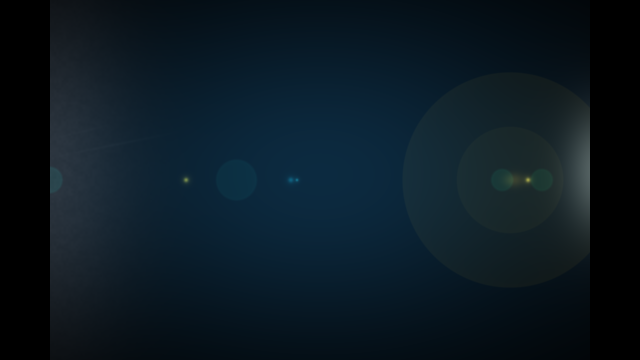
This background is drawn by a WebGL 2 fragment shader. Its source:

```glsl
#version 300 es
precision highp float;
// A dim blue backdrop between black side bars, lit by soft glows at both sides.
// Gaussian falloffs make the light; translucent discs and sparks along one
// horizontal axis make the lens flare. Lengths are in canvas heights.
uniform vec2 u_resolution;
out vec4 fragColor;

const float AXIS = 0.5;

float hash(vec2 cell) {
    vec3 q = fract(cell.xyx * 0.1031);
    q += dot(q, q.yzx + 33.33);
    return fract((q.x + q.y) * q.z);
}

float valueNoise(vec2 p) {
    vec2 i = floor(p), f = fract(p);
    f = f * f * (3.0 - 2.0 * f);
    return mix(mix(hash(i), hash(i + vec2(1, 0)), f.x),
               mix(hash(i + vec2(0, 1)), hash(i + vec2(1, 1)), f.x), f.y);
}

// Elliptical Gaussian light
float glow(vec2 p, vec2 center, vec2 size) {
    vec2 d = (p - center) / size;
    return exp(-dot(d, d));
}

// Flat translucent disc with a slightly brighter rim
float disc(vec2 p, float x, float radius, float blur) {
    float d = length(p - vec2(x, AXIS)) - radius;
    float rim = 0.15 * exp(-abs(d + blur) / (0.08 * radius));
    return smoothstep(blur, -blur, d) * (0.9 + rim);
}

// Small bright point with a faint halo
float spark(vec2 p, float x, float radius) {
    vec2 center = vec2(x, AXIS);
    return glow(p, center, vec2(radius)) + 0.25 * glow(p, center, vec2(2.2 * radius));
}

// Thin slanted scratch of light, fading at both ends
float streak(vec2 p, vec2 center, float slope, float halfLength) {
    vec2 d = p - center;
    float across = (d.y - slope * d.x) / 0.004;
    return exp(-across * across) * smoothstep(halfLength, 0.0, abs(d.x));
}

void main() {
    float pixel = 1.0 / u_resolution.y;
    vec2 p = gl_FragCoord.xy * pixel;
    float middle = 0.5 * u_resolution.x * pixel;
    p.x += 0.8889 - middle;

    // Blue backdrop, darkening toward the corners
    vec3 color = vec3(0.048, 0.165, 0.25) * glow(p, vec2(0.89, 0.515), vec2(0.78, 0.5));

    // Broad grey light at the left, with uneven grain
    float left = glow(p, vec2(0.11, 0.53), vec2(0.23, 0.46));
    float grain = valueNoise(p * 150.0) + valueNoise(p * 67.0) - 1.0;
    color += vec3(0.155, 0.145, 0.15) * left * (1.0 + 0.09 * grain);
    color += 0.014 * streak(p, vec2(0.32, 0.598), 0.2, 0.22);
    color += 0.010 * streak(p, vec2(0.23, 0.635), 0.24, 0.11);

    // Compact pale light at the right
    color += vec3(0.25, 0.26, 0.25) * glow(p, vec2(1.665, 0.525), vec2(0.082, 0.15));
    color += vec3(0.045, 0.05, 0.052) * glow(p, vec2(1.66, 0.52), vec2(0.17, 0.25));

    // Large concentric amber discs
    float edge = max(0.0025, pixel);
    color += vec3(0.042, 0.032, 0.004) * disc(p, 1.417, 0.299, edge);
    color += vec3(0.027, 0.022, 0.003) * disc(p, 1.417, 0.148, edge);

    // Small teal and green discs
    color += vec3(0.004, 0.040, 0.035) * disc(p, 0.657, 0.057, 0.004);
    color += vec3(0.000, 0.075, 0.065) * disc(p, 0.137, 0.037, 0.004);
    color += vec3(0.000, 0.060, 0.040) * disc(p, 1.395, 0.031, 0.004);
    color += vec3(0.000, 0.060, 0.030) * disc(p, 1.505, 0.031, 0.004);

    // Warm haze and sparks on the flare axis
    color += vec3(0.13, 0.10, 0.02) * glow(p, vec2(1.428, AXIS), vec2(0.026, 0.018));
    color += vec3(0.42, 0.38, 0.10) * spark(p, 1.467, 0.006);
    color += vec3(0.34, 0.33, 0.08) * spark(p, 0.517, 0.006);
    color += vec3(0.01, 0.17, 0.20) * spark(p, 0.808, 0.007);
    color += vec3(0.03, 0.21, 0.23) * spark(p, 0.825, 0.004);

    // Black side bars
    float frame = smoothstep(-0.5, 0.5, (0.75 - abs(p.x - 0.8889)) / pixel);
    fragColor = vec4(color * frame, 1.0);
}
```
